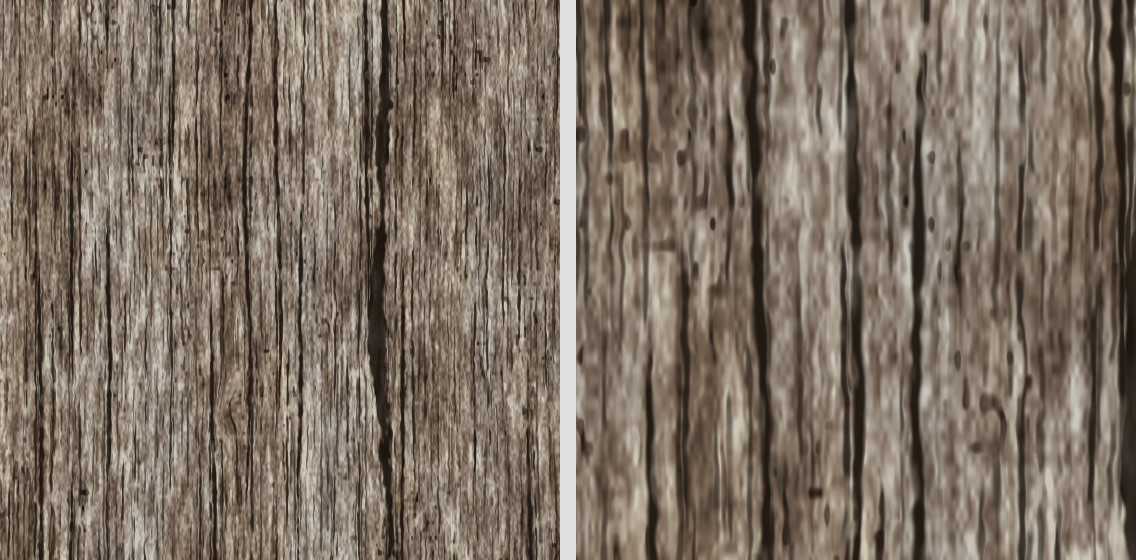
Left, the full canvas; right, a detail of the centre.
Give the GLSL for this texture, as a three.js fragment shader.

```glsl
varying vec2 vUv;

const vec3 CREVICE = vec3(0.11, 0.083, 0.058);
const vec3 BROWN = vec3(0.47, 0.40, 0.34);
const vec3 SILVER = vec3(0.80, 0.775, 0.72);

float hash(vec2 p) {
  vec3 q = fract(p.xyx * 0.1031);
  q += dot(q, q.yzx + 33.33);
  return fract((q.x + q.y) * q.z);
}

float noise(vec2 p) {
  vec2 cell = floor(p);
  vec2 f = fract(p);
  f = f * f * (3.0 - 2.0 * f);
  float low = mix(hash(cell), hash(cell + vec2(1.0, 0.0)), f.x);
  float high = mix(hash(cell + vec2(0.0, 1.0)), hash(cell + 1.0), f.x);
  return mix(low, high, f.y);
}

// Noise centred on zero, with separate frequencies across and along the grain
float grain(vec2 p, float across, float along) {
  return noise(p * vec2(across, along) + across) - 0.5;
}

float fbm(vec2 p) {
  float sum = 0.0;
  float amp = 0.5;
  for (int i = 0; i < 4; i++) {
    sum += amp * (noise(p) - 0.5);
    p = p * 2.1 + 17.3;
    amp *= 0.6;
  }
  return sum;
}

float bump(float x, float centre, float width) {
  float d = (x - centre) / width;
  return exp(-d * d);
}

// One nearly straight, ragged and interrupted crack in each of the count columns
float cracks(vec2 p, float count, float width, float along) {
  float id = floor(p.x * count);
  float rnd = hash(vec2(id, count));
  float drift = noise(vec2(p.y * 3.0 + rnd * 40.0, id)) - 0.5;
  float centre = (id + 0.25 + 0.5 * rnd + 0.2 * drift) / count;
  float run = noise(vec2(p.y * along + rnd * 91.0, id + count));
  float ragged = 0.3 + 0.8 * noise(vec2(p.y * 38.0, id + 7.0)) + 0.6 * noise(vec2(p.y * 110.0, id + 3.0));
  float open = smoothstep(0.40, 0.78, run);
  float halfWidth = width * open * ragged;
  float edge = smoothstep(halfWidth * 0.4, halfWidth + 0.0015, abs(p.x - centre));
  return (1.0 - edge) * smoothstep(0.0, 0.4, open * ragged);
}

// Broad split running the full height, widest below the middle
float split(vec2 p) {
  float centre = 0.685 - 0.014 * bump(p.y, 0.42, 0.15);
  centre += 0.014 * (1.0 - smoothstep(0.0, 0.25, p.y));
  centre += 0.007 * grain(p, 0.0, 7.0) + 0.005 * grain(p, 0.0, 28.0);
  float halfWidth = 0.005 + 0.011 * bump(p.y, 0.38, 0.13) + 0.005 * bump(p.y, 0.74, 0.12);
  halfWidth += 0.009 * grain(p, 90.0, 26.0) + 0.006 * grain(p, 200.0, 80.0);
  return 1.0 - smoothstep(halfWidth - 0.002, halfWidth + 0.003, abs(p.x - centre));
}

vec3 woodColour(float tone) {
  vec3 dark = mix(CREVICE, BROWN, clamp((tone - 0.10) / 0.37, 0.0, 1.0));
  return mix(dark, SILVER, clamp((tone - 0.47) / 0.33, 0.0, 1.0));
}

void main() {
  vec2 uv = vUv;

  // Grain bends slightly, and more around a small knot
  vec2 toKnot = (uv - vec2(0.405, 0.27)) * vec2(1.0, 0.55);
  float knot = exp(-dot(toKnot, toKnot) * 2600.0);
  vec2 p = uv;
  p.x += 0.010 * grain(uv, 5.0, 2.5) + 0.003 * grain(uv, 22.0, 14.0) + 0.014 * knot;
  p.x += 0.0022 * grain(uv, 130.0, 75.0);

  // Weathered bands and blotches
  float band = cos(6.2832 * (p.x - 0.24) / 0.34 + 1.5 * grain(uv, 2.0, 3.0));
  float blotch = fbm(p * vec2(15.0, 6.0));
  float tone = 0.575 + 0.04 * band - 0.05 * smoothstep(0.8, 0.95, uv.x);
  tone += 0.20 * blotch + 0.12 * grain(p, 60.0, 28.0);

  // Fibres from coarse to fine, with dark threads between them
  tone += 0.13 * grain(p, 75.0, 5.0);
  tone += 0.22 * grain(p, 170.0, 16.0);
  tone += 0.20 * grain(p, 260.0, 55.0);
  tone += 0.20 * grain(p, 400.0, 150.0);
  float threads = smoothstep(0.10, 0.36, grain(p + 0.71, 200.0, 11.0));
  tone -= 0.17 * threads * (0.7 + 1.4 * grain(p, 30.0, 9.0));
  tone += 0.06 * knot * sin(length(toKnot) * 650.0) - 0.08 * knot;

  // Pale flakes and dark pits
  float flakes = smoothstep(0.18, 0.40, grain(p, 170.0, 42.0));
  tone += 0.13 * flakes * smoothstep(-0.05, 0.15, blotch);
  float pits = smoothstep(0.20, 0.40, grain(p, 190.0, 75.0));
  tone -= 0.28 * pits * smoothstep(-0.02, 0.2, fbm(p * vec2(22.0, 9.0) + 50.0));

  // Patches drift slightly between warm brown and cool grey
  vec3 colour = woodColour(tone);
  colour *= 1.0 + vec3(0.04, 0.0, -0.06) * (0.9 * grain(p, 22.0, 9.0) - 0.2 * band);

  // Cracks from hairlines to the broad split, bridged by stray fibres
  float hairlines = cracks(p, 95.0, 0.0013, 11.0);
  float fine = cracks(p + 0.37, 42.0, 0.0019, 6.0);
  float deep = cracks(p + 0.13, 17.0, 0.0038, 2.8);
  float bridge = smoothstep(-0.42, -0.05, grain(p, 160.0, 45.0));
  float depth = max(0.55 * hairlines, 0.82 * fine) * bridge;
  depth = max(depth, 0.95 * deep * (0.6 + 0.4 * bridge));
  depth = max(depth, split(uv) * (0.90 + 0.25 * grain(p, 150.0, 30.0)));
  colour = mix(colour, CREVICE, clamp(depth, 0.0, 1.0));

  gl_FragColor = vec4(colour, 1.0);
}
```
